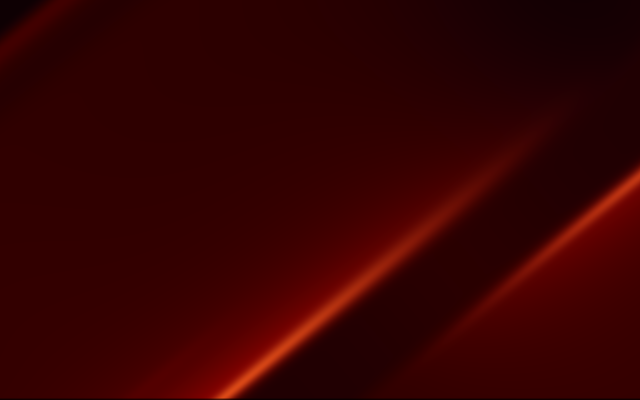
Reproduce this background procedurally as a WebGL 2 fragment shader.

```glsl
#version 300 es
precision highp float;
// Dark crimson backdrop crossed by soft, curved diagonal beams of ember light.

uniform vec2 u_resolution;
out vec4 fragColor;

const vec3 EMBER = vec3(0.19, 0.28, 0.09);
const vec3 CRIMSON = vec3(1.0, 0.012, 0.0);
const vec2 ALONG = vec2(0.77, 0.64);      // shared direction of the beams
const float SLANT = 1.56;                 // horizontal to perpendicular distance

float bell(float d, float width) {
    return exp(-d * d / (width * width));
}

// Glow with a long tail on the lit side (d > 0) and a soft edge on the other.
float sideGlow(float d, float spread, float edge) {
    return d > 0.0 ? exp(-d / spread) : bell(d, edge);
}

// A wide red glow plus a narrow ridge that turns from orange to red as it fades.
vec3 beam(float d, float spread, float edge, float ridge, float red, float fade) {
    vec3 ridgeColor = CRIMSON * 0.08 + EMBER * fade;
    return fade * (CRIMSON * red * sideGlow(d, spread, edge) + ridgeColor * bell(d, ridge));
}

// Slow layered sines that make the backdrop slightly uneven.
float unevenness(vec2 p) {
    return sin(p.x * 5.0 + 2.0 * sin(p.y * 3.0)) + 0.5 * sin(p.y * 8.0 - p.x * 4.0);
}

float backdropRed(vec2 p) {
    float shade = 0.105 * bell(distance(p, vec2(1.45, 0.99)), 0.42);
    return 0.192 - shade - 0.018 * p.y * p.y + 0.004 * unevenness(p);
}

void main() {
    vec2 p = gl_FragCoord.xy / u_resolution.y;
    float y = p.y;
    float t = dot(p, ALONG);

    // Signed distances, positive on the lit side of each beam
    float mainBeam = (0.552 + 1.21 * y - 0.112 * y * y * y * y - p.x) / SLANT;
    float lowBeam = (p.x - 0.953 - 1.08 * y - 0.14 * y * y) / SLANT;
    float corner = dot(p - vec2(0.0, 0.906), vec2(0.634, -0.773));

    // Backdrop with a dark valley between the two large beams
    float red = backdropRed(p);
    float valley = smoothstep(0.0, 0.06, -mainBeam) * smoothstep(0.0, 0.06, -lowBeam);
    float valleyRed = 0.125 + 0.035 * bell(t - 1.1, 0.3);
    red = mix(red, valleyRed, valley);

    // Folded band in the upper left corner
    red += 0.075 * bell(corner - 0.03, 0.027) - 0.035 * bell(corner - 0.115, 0.05);
    red *= mix(0.3, 1.0, smoothstep(-0.025, 0.025, corner));
    vec3 color = vec3(red, 0.0, 0.012 * (1.0 - smoothstep(0.1, 0.18, red)));

    // Large beams, each fading along its length
    float mainFade = 1.0 - smoothstep(0.4, 1.85, t);
    float lowFade = smoothstep(0.7, 1.65, t);
    float blur = mix(0.015, 0.036, y);
    color += beam(mainBeam, 0.105, blur * 1.5, blur, 0.40, mainFade);
    color += beam(lowBeam, 0.13, 0.025, 0.016, 0.34, lowFade) * vec3(1.0, 0.75, 0.8);

    // Faint parallel streak inside the main glow
    float streakFade = 1.0 - smoothstep(0.3, 0.7, t);
    color += CRIMSON * 0.03 * streakFade * bell(mainBeam - 0.145, 0.018);

    // Thin dark lower border
    color *= mix(0.3, 1.0, smoothstep(0.001, 0.006, y));
    fragColor = vec4(clamp(color, 0.0, 1.0), 1.0);
}
```
